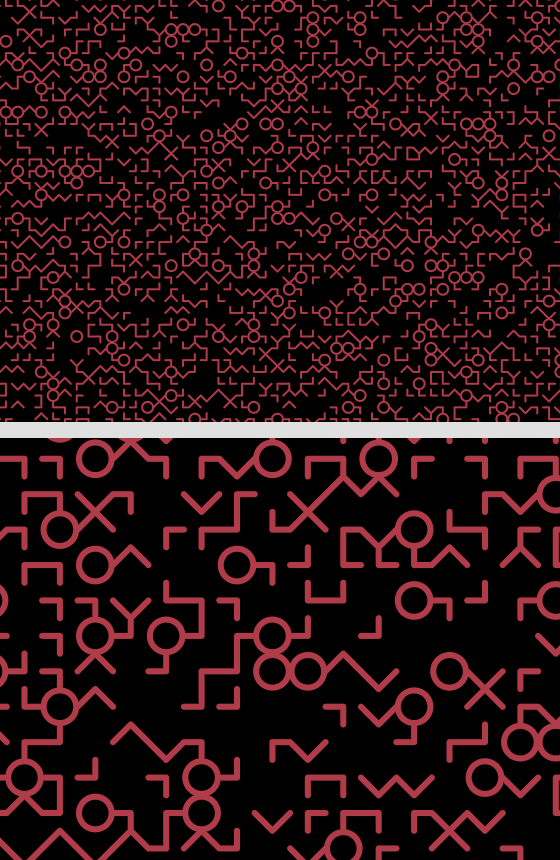
Top, the full canvas; bottom, a detail of the centre.
Give the GLSL for this pattern, as a Shadertoy shader.

```glsl
float hash(vec2 cell) {
    vec3 h = fract(vec3(cell.xyx) * vec3(0.1031, 0.1030, 0.0973));
    h += dot(h, h.yzx + 33.33);
    return fract((h.x + h.y) * h.z);
}

float segment(vec2 p, vec2 a, vec2 b) {
    vec2 ap = p - a, ab = b - a;
    return length(ap - ab * clamp(dot(ap, ab) / dot(ab, ab), 0.0, 1.0));
}

// Distance to the centre line of one glyph, p measured from the cell centre
float glyph(vec2 p, vec2 cell) {
    float kind = hash(cell + 17.0);
    vec2 flip = vec2(hash(cell + 71.0) < 0.5 ? -1.0 : 1.0,
                     hash(cell + 143.0) < 0.5 ? -1.0 : 1.0);
    vec2 q = p * flip;

    if (kind < 0.115) return abs(length(p) - 0.46);
    if (kind < 0.345) return segment(vec2(abs(q.x), q.y), vec2(0.0, 0.5), vec2(0.5, 0.0));
    if (kind < 0.775) return min(segment(q, vec2(0.0), vec2(0.5, 0.0)),
                                 segment(q, vec2(0.0), vec2(0.0, 0.5)));
    return 1.0; // empty cell
}

void mainImage(out vec4 fragColor, in vec2 fragCoord) {
    // Square grid hung from the top left corner
    float pixel = 35.74 / iResolution.y;
    vec2 p = vec2(fragCoord.x, iResolution.y - fragCoord.y) * pixel;
    vec2 home = floor(p);

    // Strokes reach past their cell, so the neighbours count too
    float dist = 1.0;
    for (int y = -1; y <= 1; y++) {
        for (int x = -1; x <= 1; x++) {
            vec2 cell = home + vec2(x, y);
            dist = min(dist, glyph(p - cell - 0.5, cell));
        }
    }

    float ink = clamp(0.5 - (dist - 0.086) / pixel, 0.0, 1.0);
    vec3 black = vec3(0.004, 0.0, 0.0);
    vec3 crimson = vec3(0.69, 0.23, 0.285);
    fragColor = vec4(mix(black, crimson, ink), 1.0);
}
```
